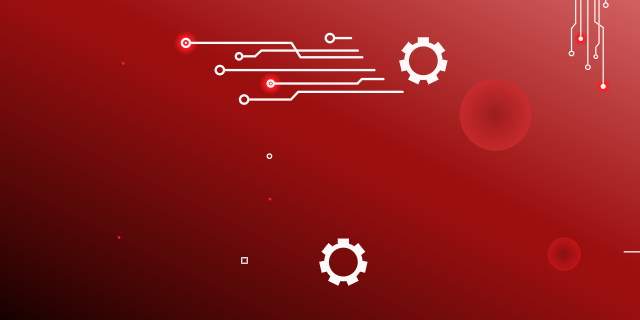
A WebGL 1 fragment shader for this background:

```glsl
precision highp float;
uniform vec2 u_resolution;

const vec3 WHITE = vec3(1.0, 0.98, 0.98);
const vec3 DARK = vec3(0.08, 0.0, 0.0);
const vec3 RED = vec3(0.61, 0.06, 0.06);
const vec3 PALE = vec3(0.82, 0.38, 0.38);
const vec3 GLOW = vec3(1.0, 0.1, 0.13);

// Antialiased coverage of a signed distance
float cover(float d, float px) {
  return clamp(0.5 - d / px, 0.0, 1.0);
}

float segment(vec2 p, vec2 a, vec2 b) {
  vec2 ab = b - a;
  float h = clamp(dot(p - a, ab) / max(dot(ab, ab), 1e-4), 0.0, 1.0);
  return length(p - a - ab * h);
}

float ring(vec2 p, float radius, float halfWidth) {
  return abs(length(p) - radius) - halfWidth;
}

float box(vec2 p, vec2 size) {
  vec2 q = abs(p) - size;
  return length(max(q, 0.0)) + min(max(q.x, q.y), 0.0);
}

// Ring node with a wire along x that shifts sideways between bendX and knee
float trace(vec2 p, vec2 node, float radius, float bendX, vec2 knee, float endX, float halfWidth) {
  vec2 bend = vec2(bendX, node.y);
  float wire = segment(p, node + vec2(radius, 0.0), bend);
  wire = min(wire, segment(p, bend, knee));
  wire = min(wire, segment(p, knee, vec2(endX, knee.y)));
  return min(wire - halfWidth, ring(p - node, radius, halfWidth));
}

float straightTrace(vec2 p, vec2 node, float radius, float endX, float halfWidth) {
  return trace(p, node, radius, endX, vec2(endX, node.y), endX, halfWidth);
}

// Seven teeth by folding the angle, the first one pointing up
float gear(vec2 p) {
  float stepAngle = 6.28319 / 7.0;
  float angle = mod(atan(p.x, p.y) + 0.5 * stepAngle, stepAngle) - 0.5 * stepAngle;
  vec2 q = length(p) * vec2(sin(angle), cos(angle));
  float tooth = box(q - vec2(0.0, 6.1), vec2(1.75, 1.25));
  return max(min(length(p) - 6.0, tooth), 4.5 - length(p));
}

vec3 backdrop(vec2 uv) {
  float t = 0.5 * (uv.x + uv.y);
  vec3 c = mix(DARK, RED, pow(clamp(t / 0.52, 0.0, 1.0), 0.85));
  return mix(c, PALE, clamp((t - 0.58) / 0.42, 0.0, 1.0));
}

vec3 disc(vec3 base, vec2 p, float radius, vec3 inner, vec3 outer, float px) {
  float r = length(p);
  vec3 tint = mix(inner, outer, clamp(r / radius, 0.0, 1.0));
  return mix(base, tint, 0.8 * cover(r - radius, px));
}

vec3 halo(vec3 base, vec2 p, float radius) {
  float fade = clamp(1.0 - length(p) / radius, 0.0, 1.0);
  return mix(base, GLOW, min(1.0, 1.7 * fade));
}

vec3 spark(vec3 base, vec2 p, float px) {
  return mix(base, vec3(0.92, 0.14, 0.16), cover(length(p) - 0.42, px));
}

void main() {
  // The canvas is 100 units high
  vec2 p = 100.0 * gl_FragCoord.xy / u_resolution.y;
  float px = 100.0 / u_resolution.y;
  vec3 color = backdrop(gl_FragCoord.xy / u_resolution);

  // Translucent discs
  color = disc(color, p - vec2(154.9, 64.1), 11.2, vec3(0.6, 0.1, 0.1), vec3(0.81, 0.17, 0.18), px);
  color = disc(color, p - vec2(176.3, 20.6), 5.2, vec3(0.52, 0.06, 0.07), vec3(0.78, 0.09, 0.1), px);

  // Glows and sparks
  vec2 nodeA = vec2(58.1, 86.6);
  vec2 nodeB = vec2(84.6, 73.9);
  vec2 nodeC = vec2(181.5, 87.9);
  vec2 nodeD = vec2(188.5, 73.0);
  color = halo(color, p - nodeA, 3.8);
  color = halo(color, p - nodeB, 3.5);
  color = halo(color, p - nodeC, 2.3);
  color = halo(color, p - nodeD, 2.3);
  color = spark(color, p - vec2(38.5, 80.2), px);
  color = spark(color, p - vec2(37.2, 25.8), px);
  color = spark(color, p - vec2(84.4, 37.8), px);

  // Horizontal circuit
  float bold = 0.36;
  float d = trace(p, nodeA, 1.25, 91.1, vec2(93.9, 82.1), 113.2, bold);
  d = min(d, trace(p, vec2(74.7, 82.4), 1.0, 79.7, vec2(81.7, 84.2), 111.8, bold));
  d = min(d, straightTrace(p, vec2(68.7, 78.1), 1.3, 117.0, bold));
  d = min(d, trace(p, nodeB, 0.95, 111.7, vec2(113.1, 75.3), 119.8, bold));
  d = min(d, trace(p, vec2(76.3, 68.9), 1.3, 90.9, vec2(93.2, 71.3), 125.8, bold));
  d = min(d, straightTrace(p, vec2(103.1, 88.1), 1.3, 109.7, bold));
  d = min(d, min(length(p - nodeA), length(p - nodeB)) - 0.35);

  // Vertical circuit, with the axes swapped
  float thin = 0.19;
  d = min(d, trace(p.yx, vec2(83.3, 178.6), 0.7, 91.1, vec2(92.7, 179.9), 102.0, thin));
  d = min(d, straightTrace(p.yx, nodeC.yx, 0.5, 102.0, thin));
  d = min(d, straightTrace(p.yx, vec2(79.0, 183.7), 0.7, 102.0, thin));
  d = min(d, trace(p.yx, vec2(82.3, 186.2), 0.55, 85.2, vec2(86.5, 187.2), 102.0, thin));
  d = min(d, trace(p.yx, nodeD.yx, 0.6, 91.4, vec2(93.2, 185.9), 102.0, thin));
  d = min(d, straightTrace(p.yx, vec2(98.4, 189.3), 0.7, 102.0, thin));
  d = min(d, min(length(p - nodeC), length(p - nodeD)) - 0.7);

  // Gears and small marks
  d = min(d, min(gear(p - vec2(132.3, 81.0)), gear(p - vec2(107.3, 18.1))));
  d = min(d, ring(p - vec2(84.2, 51.2), 0.68, 0.21));
  d = min(d, abs(box(p - vec2(76.4, 18.6), vec2(0.85))) - 0.2);
  d = min(d, segment(p, vec2(195.1, 21.3), vec2(202.0, 21.3)) - 0.2);

  gl_FragColor = vec4(mix(color, WHITE, cover(d, px)), 1.0);
}
```
